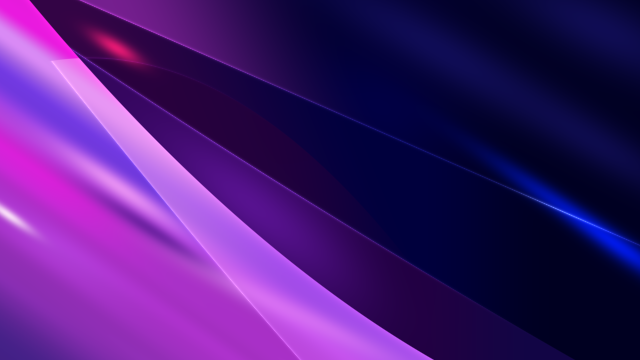
Reproduce this background procedurally as a Shadertoy shader.

```glsl
#define NAVY vec3(0.01, 0.0, 0.19)
#define INDIGO vec3(0.08, 0.065, 0.39)
#define PLUM vec3(0.20, 0.015, 0.27)
#define VIOLET vec3(0.44, 0.22, 0.87)
#define ORCHID vec3(0.73, 0.27, 0.90)
#define MAGENTA vec3(0.90, 0.10, 0.86)
#define PINK vec3(0.96, 0.63, 0.96)
#define ELECTRIC vec3(0.0, 0.09, 0.72)
#define LINE_WIDTH 0.0022
#define GRAIN 0.07

float hash(vec2 p) {
    return fract(sin(dot(p, vec2(127.1, 311.7))) * 43758.5453);
}

float noise(vec2 p) {
    vec2 i = floor(p), f = fract(p);
    f = f * f * (3.0 - 2.0 * f);
    return mix(mix(hash(i), hash(i + vec2(1, 0)), f.x),
               mix(hash(i + vec2(0, 1)), hash(i + vec2(1, 1)), f.x), f.y);
}

// Soft elongated glow; slope is the direction of its long axis
float streak(vec2 p, vec2 center, float slope, vec2 size) {
    vec2 axis = normalize(vec2(1.0, slope));
    vec2 d = p - center;
    vec2 q = vec2(dot(d, axis), dot(d, vec2(-axis.y, axis.x))) / size;
    return exp(-dot(q, q));
}

// Signed height above the curve y = k.x + k.y x + k.z x^2
float above(vec2 p, vec3 k) {
    float slope = k.y + 2.0 * k.z * p.x;
    return (p.y - k.x - p.x * (k.y + k.z * p.x)) / sqrt(1.0 + slope * slope);
}

float below(float d) {
    float aa = 0.8 / iResolution.y;
    return 1.0 - smoothstep(-aa, aa, d);
}

float hairline(float d) {
    return exp(-abs(d) / LINE_WIDTH);
}

// Night backdrop in the upper right
vec3 backdrop(vec2 p) {
    vec3 c = mix(NAVY, vec3(0.0, 0.0, 0.13), smoothstep(1.0, 1.5, p.x));
    c = mix(c, INDIGO, 0.75 * streak(p, vec2(1.22, 0.86), -0.58, vec2(0.38, 0.075)));
    c = mix(c, INDIGO, 0.75 * streak(p, vec2(1.67, 0.92), -0.5, vec2(0.32, 0.09)));
    c = mix(c, INDIGO, 0.6 * streak(p, vec2(1.66, 0.60), -0.6, vec2(0.30, 0.06)));
    c = mix(c, vec3(0.0, 0.0, 0.30), 0.7 * streak(p, vec2(1.06, 0.70), -0.6, vec2(0.22, 0.12)));
    float haze = 1.0 - smoothstep(0.38, 1.0, p.x + 0.45 * (p.y - 0.8));
    return mix(c, vec3(0.46, 0.12, 0.56), haze);
}

// Dark translucent band under the long straight edge
vec3 darkBand(vec2 p, float arc) {
    vec3 c = mix(PLUM, vec3(0.0, 0.0, 0.24), smoothstep(0.35, 1.05, p.x + 0.4 * (p.y - 0.6)));
    c = mix(c, vec3(0.0, 0.0, 0.13), smoothstep(1.15, 1.55, p.x));
    float inner = below(arc) * (1.0 - smoothstep(0.7, 1.25, p.x));
    c = mix(c, vec3(0.15, 0.0, 0.23), 0.7 * inner);
    return c + vec3(0.12, 0.03, 0.14) * hairline(arc) * (1.0 - smoothstep(0.2, 0.8, p.x));
}

// Purple panel between the dark band and the bright sheet
vec3 purplePanel(vec2 p) {
    vec3 c = mix(vec3(0.20, 0.02, 0.36), vec3(0.13, 0.0, 0.26), smoothstep(0.8, 1.15, p.x));
    c = mix(c, vec3(0.07, 0.02, 0.27), smoothstep(1.15, 1.5, p.x));
    return mix(c, vec3(0.34, 0.07, 0.56), streak(p, vec2(0.70, 0.43), -0.8, vec2(0.30, 0.09)));
}

// Luminous sheet, coloured across its diagonal folds
vec3 brightSheet(vec2 p) {
    float s = p.y + 0.7 * p.x;
    float fiber = noise(vec2(p.x * 1.5, s * 22.0)) - 0.5;
    vec3 c = mix(vec3(0.27, 0.13, 0.54), vec3(0.55, 0.18, 0.70), smoothstep(0.03, 0.28, s));
    c = mix(c, vec3(0.66, 0.19, 0.78), smoothstep(0.25, 0.45, s));
    c = mix(c, MAGENTA, 0.75 * smoothstep(0.45, 0.61, s) * (1.0 - smoothstep(0.1, 0.5, p.x)));
    c = mix(c, ORCHID, smoothstep(0.60, 0.69, s));
    c = mix(c, VIOLET, smoothstep(0.67, 0.78, s));
    c = mix(c, PINK, 0.75 * smoothstep(0.80, 0.91, s));
    c = mix(c, MAGENTA, smoothstep(0.92, 0.99, s));
    c = mix(c, PINK, 0.8 * streak(p, vec2(0.33, 0.48), -0.68, vec2(0.20, 0.027)));
    c = mix(c, vec3(0.34, 0.09, 0.57), 0.75 * streak(p, vec2(0.43, 0.355), -0.65, vec2(0.22, 0.022)));
    c = mix(c, ORCHID, 0.7 * streak(p, vec2(0.14, 0.32), -0.68, vec2(0.24, 0.045)));
    c = mix(c, PINK, 0.65 * streak(p, vec2(0.84, 0.12), -0.48, vec2(0.32, 0.03)));
    c = mix(c, vec3(1.0, 0.88, 1.0), streak(p, vec2(0.02, 0.405), -0.7, vec2(0.08, 0.014)));
    return c * (1.0 + GRAIN * fiber);
}

void mainImage(out vec4 fragColor, in vec2 fragCoord) {
    vec2 p = fragCoord / iResolution.y;

    // Panel boundaries
    float topEdge = above(p, vec3(1.097, -0.438, 0.0));
    float panelEdge = above(p, vec3(0.997, -0.68, 0.035));
    float sheetEdge = above(p, vec3(1.1, -1.25, 0.28));
    float foldEdge = above(p, vec3(1.015, -1.3, 0.1));
    float arc = above(p, vec3(0.794, 0.36, -0.72));

    // Dark layers and their coloured lights
    vec3 color = mix(backdrop(p), darkBand(p, arc), below(topEdge));
    color += ELECTRIC * 0.8 * streak(p, vec2(1.60, 0.40), -0.68, vec2(0.28, 0.028));
    color += ELECTRIC * 0.5 * streak(p, vec2(1.75, 0.29), -0.68, vec2(0.16, 0.035));
    color += vec3(0.70, 0.08, 0.18) * streak(p, vec2(0.324, 0.866), -0.6, vec2(0.075, 0.022));
    vec3 topGlow = mix(vec3(0.34, 0.14, 0.36), vec3(0.08, 0.08, 0.25), smoothstep(0.4, 1.2, p.x));
    topGlow += vec3(0.35, 0.4, 0.3) * streak(p, vec2(1.57, 0.41), -0.44, vec2(0.12, 0.05));
    color += topGlow * hairline(topEdge);

    // Purple panel
    color = mix(color, purplePanel(p), below(panelEdge));
    color += vec3(0.26, 0.15, 0.38) * hairline(panelEdge) * (1.0 - smoothstep(0.7, 1.6, p.x));

    // Bright sheet with its lighter folded wedge
    vec3 sheet = brightSheet(p);
    float wedge = (1.0 - below(foldEdge)) * below(arc);
    vec3 wedgeTint = mix(PINK, vec3(0.80, 0.36, 0.95), smoothstep(0.35, 0.85, p.x));
    sheet = mix(sheet, wedgeTint, 0.55 * wedge);
    sheet += 0.16 * hairline(foldEdge) * below(arc);
    sheet += vec3(0.12, 0.03, 0.08) * exp(-abs(sheetEdge) / 0.008);
    color = mix(color, sheet, below(sheetEdge));

    fragColor = vec4(clamp(color, 0.0, 1.0), 1.0);
}
```
